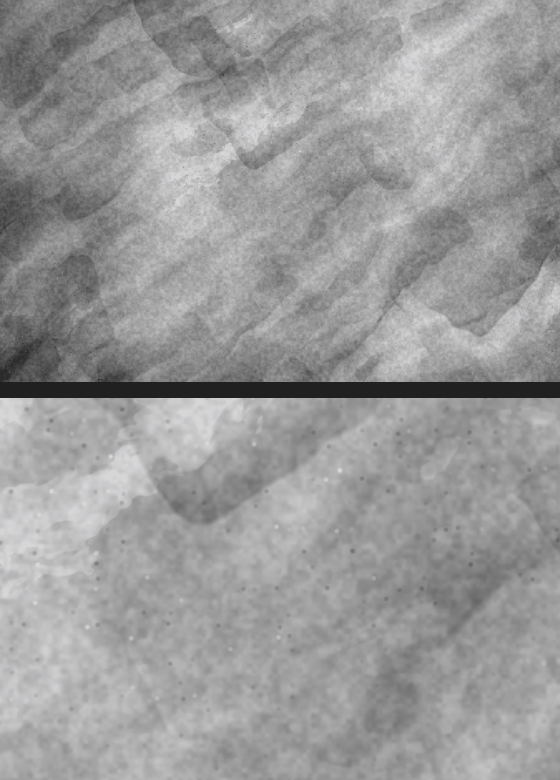
Top: the whole. Bottom: its middle third, enlarged.
Write a Shadertoy shader that draws this texture.

```glsl
// Grey trowelled plaster: overlapping smears with one crisp, ragged lip each,
// laid over cloudy mottling, flaked chips, fine pores and a soft vignette.
// All noise is cellular: random values blended between jittered cell points.

const float TROWEL_ANGLE = 0.63;              // main stroke direction, radians
const vec2  LIGHT_CENTER = vec2(0.86, 0.59);  // brightest spot, canvas heights
const float BASE_TONE    = 0.675;
const float VIGNETTE     = 0.25;
const float CLOUD_GAIN   = 0.125;
const float STROKE_GAIN  = 0.15;
const float ARC_GAIN     = 0.13;
const float STREAK_GAIN  = 0.045;
const float CHIP_GAIN    = 0.085;
const float GOUGE_GAIN   = 0.12;
const float PORE_GAIN    = 0.10;
const float GRAIN_GAIN   = 0.045;
const float LIP_WIDTH    = 0.004;             // sharpness of a smear's edge
const float LIP_FADE     = 0.075;             // how far its shade runs inward
const vec3  TINT         = vec3(0.998, 0.999, 1.005);

vec2 hash2(vec2 p) {
    vec3 q = fract(p.xyx * vec3(0.1031, 0.1030, 0.0973));
    q += dot(q, q.yzx + 33.33);
    return fract((q.xx + q.yz) * q.zy);
}

mat2 turn(float a) {
    float c = cos(a), s = sin(a);
    return mat2(c, -s, s, c);
}

// Smooth cellular noise, two independent channels in -1..1
vec2 cellular(vec2 p) {
    vec2 home = floor(p), sum = vec2(0.0);
    float total = 0.0;
    for (int y = -1; y <= 1; y++)
    for (int x = -1; x <= 1; x++) {
        vec2 cell = home + vec2(x, y);
        vec2 off = cell + 0.25 + 0.5 * hash2(cell) - p;
        float w = max(0.0, 1.0 - dot(off, off) / 1.56);
        w *= w * w * w;
        sum += w * (2.0 * hash2(cell + 71.3) - 1.0);
        total += w;
    }
    return sum / total;
}

float clouds(vec2 p, int octaves) {
    float sum = 0.0, gain = 1.0;
    for (int i = 0; i < octaves; i++) {
        sum += gain * cellular(p).x;
        p = turn(0.9) * p * 2.1 + 17.0;
        gain *= 0.56;
    }
    return sum;
}

float roundBox(vec2 p, vec2 halfSize, float radius) {
    vec2 e = abs(p) - halfSize + radius;
    return min(max(e.x, e.y), 0.0) + length(max(e, 0.0)) - radius;
}

// Scattered smears: shade is strongest at one lip and fades inward
float smears(vec2 p, vec2 size, float roundness, float seed) {
    vec2 q = p / size + seed, home = floor(q);
    float shade = 0.0;
    for (int y = -1; y <= 1; y++)
    for (int x = -1; x <= 1; x++) {
        vec2 cell = home + vec2(x, y);
        vec2 place = hash2(cell), look = hash2(cell + 37.7);
        vec2 halfSize = size * mix(vec2(0.4), vec2(0.75), place.yx);
        vec2 off = turn(0.5 * look.x - 0.25) * ((q - cell - 0.2 - 0.6 * place) * size);
        float d = roundBox(off, halfSize, roundness * min(halfSize.x, halfSize.y));
        float inside = 1.0 - smoothstep(-LIP_WIDTH, LIP_WIDTH, d);
        float lip = 0.2 + 0.8 * exp(min(d, 0.0) / LIP_FADE);
        float heading = 6.28 * look.x;
        float side = smoothstep(-0.5, 0.9, dot(off / halfSize, vec2(cos(heading), sin(heading))));
        shade += (2.0 * look.y - 1.3) * inside * lip * side;
    }
    return shade;
}

// Small round pits (negative) and bright specks (positive)
float pores(vec2 p) {
    vec2 cell = floor(p), rnd = hash2(cell + 5.1), kind = hash2(cell + 91.0);
    float d = length(fract(p) - 0.3 - 0.4 * rnd);
    float spot = 1.0 - smoothstep(0.08, 0.28, d);
    return spot * (step(0.96, kind.x) - step(kind.x, 0.13)) * kind.y;
}

void mainImage(out vec4 fragColor, in vec2 fragCoord) {
    vec2 p = fragCoord / iResolution.y;

    // Ragged outlines come from bending the plane at two scales
    vec2 bent = p + 0.035 * cellular(p * 5.0) + 0.012 * cellular(p * 24.0 + 3.0);
    vec2 along = turn(TROWEL_ANGLE) * bent;

    // Broad light and mottling
    vec2 fromLight = (p - LIGHT_CENTER) * vec2(0.9, 1.0);
    float falloff = dot(fromLight, fromLight);
    float tone = BASE_TONE - VIGNETTE * falloff;
    tone += CLOUD_GAIN * clouds(bent * 3.2, 5);

    // Straight strokes everywhere, round sweeps mostly at the upper left
    float sweepZone = smoothstep(-0.5, 0.7, p.y - p.x + 0.1);
    tone += STROKE_GAIN * smears(along, vec2(0.52, 0.27), 0.25, 4.0) * (1.0 - 0.5 * sweepZone);
    tone += 0.6 * STROKE_GAIN * smears(along, vec2(0.24, 0.10), 0.4, 23.0);
    tone += ARC_GAIN * smears(bent, vec2(0.42, 0.38), 0.95, 11.0) * sweepZone;
    tone += STREAK_GAIN * (cellular(along * vec2(3.0, 22.0)).x + cellular(along * vec2(7.0, 50.0)).y);

    // Flaked light chips and dark gouges, gathered in zones
    float flake = clouds(along * vec2(6.0, 10.0) + 40.0, 5);
    vec2 zone = smoothstep(-0.1, 0.5, cellular(p * 2.6 + 9.0));
    tone += CHIP_GAIN * zone.x * smoothstep(0.24, 0.36, flake);
    tone -= GOUGE_GAIN * zone.y * smoothstep(0.32, 0.5, -flake) * (0.4 + falloff);

    // Pores and fine grain
    tone += PORE_GAIN * pores(p * 95.0) * (0.4 + zone.x);
    tone += GRAIN_GAIN * (cellular(p * 120.0).x + 0.8 * cellular(p * 230.0).y);

    fragColor = vec4(clamp(tone, 0.17, 0.84) * TINT, 1.0);
}
```
